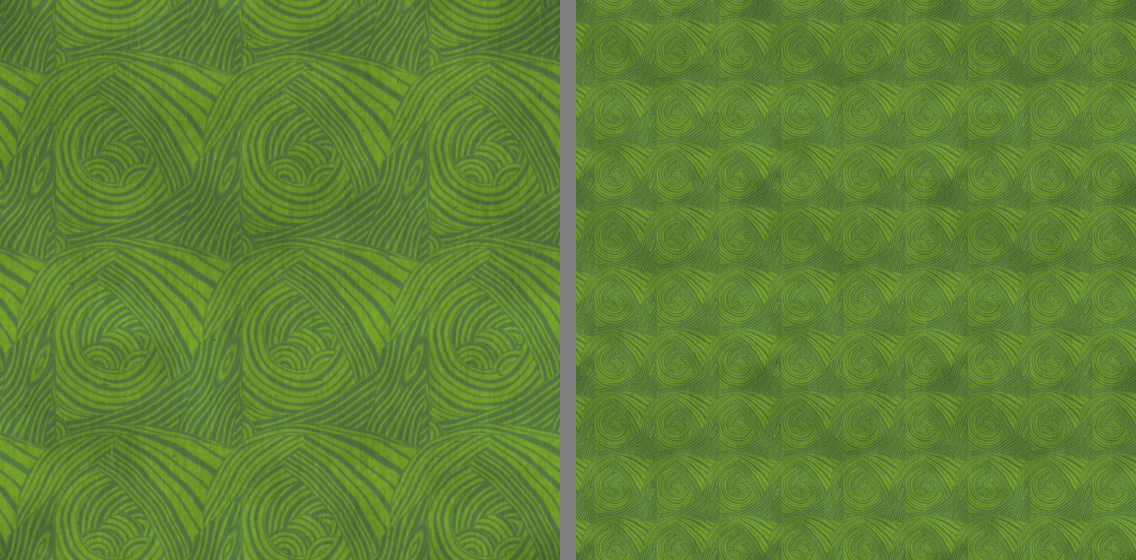
Left: one tile. Right: repeated 3 by 3.
Write a WebGL 2 fragment shader that draws this pattern.

```glsl
#version 300 es
precision highp float;
// Three by three overlapping balls of wound strands, printed in two greens on worn cloth.

uniform vec2 u_resolution;
out vec4 fragColor;

float soft; // edge softness in ball units

float hash(vec2 p) {
  vec3 q = fract(vec3(p.xyx) * 0.1031);
  q += dot(q, q.yzx + 33.33);
  return fract((q.x + q.y) * q.z);
}

// Value noise that wraps after a whole number of cells
float noise(vec2 uv, vec2 cells) {
  vec2 p = uv * cells, i = floor(p), f = fract(p);
  f = f * f * (3.0 - 2.0 * f);
  vec2 a = mod(i, cells), b = mod(i + 1.0, cells);
  return mix(mix(hash(a), hash(vec2(b.x, a.y)), f.x),
             mix(hash(vec2(a.x, b.y)), hash(b), f.x), f.y);
}

// Dark gaps between strands, swelling and thinning along their length
float gaps(vec2 p, float dist, float spacing, float weight) {
  dist += 0.01 * sin(6.0 * p.x + 4.0 * p.y) + 0.007 * sin(9.0 * p.y - 5.0 * p.x);
  float k = dist / spacing, id = floor(k + 0.5);
  float halfWidth = max(weight + 0.11 * sin(2.1 * p.x + 2.6 * p.y + id * 2.4), 0.05);
  return 1.0 - smoothstep(-soft, soft, abs(k - id) * spacing - min(halfWidth * spacing, 0.036));
}

// Paints one outlined patch of strands over what lies below
void patchOver(inout float ink, vec2 p, float shape, float dist, float spacing, float weight) {
  float edge = 1.0 - smoothstep(0.011 - soft, 0.011 + soft, abs(shape));
  float strands = max(edge, gaps(p, dist, spacing, weight));
  ink = mix(ink, strands, 1.0 - smoothstep(-soft, soft, shape));
}

void ball(inout float ink, vec2 p) {
  float r = length(p);
  float outline = p.x < 0.0 ? r - 1.31 : p.y - 1.31 + 0.12 * p.x * p.x;

  // Fine diagonal strands on the upper left
  float diagonal = length(p - vec2(0.75, -0.65)) + 0.02 * sin(5.0 * p.y);
  patchOver(ink, p, r - 1.31, diagonal, 0.076, 0.18);

  // Spiral ring drawn up towards the crown, opening into the bowl below
  float bowl = min(r - 0.8, max(-0.78 - p.x, p.y));
  vec2 lean = vec2(p.x - 0.2 * max(p.y, 0.0), p.y * 0.93);
  float spiral = length(lean) + 0.1 * atan(lean.y, -lean.x) / 6.28319;
  patchOver(ink, p, bowl, spiral, 0.1, 0.18);

  // Core: a curved fan and three heaps of arcs
  float core = length(lean) - 0.48;
  patchOver(ink, p, core, length(p - vec2(0.36, -0.16)), 0.09, 0.27);
  vec2 heap = p - vec2(0.12, -0.25);
  patchOver(ink, p, max(core, length(heap) - 0.32), length(heap - vec2(-0.22, -0.2)), 0.095, 0.18);
  heap = p - vec2(-0.2, -0.5);
  patchOver(ink, p, max(core, length(heap) - 0.37), length(heap), 0.082, 0.2);
  heap = p - vec2(0.42, -0.56);
  patchOver(ink, p, max(r - 0.58, length(heap) - 0.33), length(heap), 0.085, 0.2);

  // Tight band running from the crown to the lower right
  float arc = length(p - vec2(-1.55, -1.33));
  float crownCut = 6.0 * (-0.14 + 0.6 * (p.y - 0.77) - p.x + 0.05 * sin(14.0 * p.y));
  float band = max(max(2.42 - arc, crownCut), length(p - vec2(0.4, 0.2)) - 1.1);
  patchOver(ink, p, band, arc - 2.42, 0.07, 0.28);

  // Wide strands fanning out to the right, under thin crown strands
  float spread = 0.06 + 0.078 * length(p - vec2(-0.15, 1.2));
  patchOver(ink, p, max(max(2.78 - arc, crownCut), outline), arc - 2.78, spread, 0.2);
  float crown = max(outline, -0.17 + 0.08 * abs(p.x) - outline);
  patchOver(ink, p, max(crown, -0.75 - p.x), outline + 0.1 * p.x, 0.072, 0.22);

  // Long dark sweeps rising to the right beneath
  float sweep = length(p - vec2(-0.9, 1.7));
  float sweepShape = max(max(2.93 - sweep, -0.78 - p.x), p.y);
  patchOver(ink, p, sweepShape, sweep - 2.93 + 0.03 * p.x, 0.098, 0.37);

  // Small nest of arcs in the lower left corner
  heap = p - vec2(-0.84, -1.42);
  patchOver(ink, p, max(length(heap) - 0.27, -0.78 - p.x), length(heap), 0.075, 0.2);

  // Leaning wisps left of the bowl, with one long loop
  float wisps = max(p.x + 0.78 + 0.06 * p.y * p.y, -1.33 + 0.25 * p.y + 0.04 * sin(5.0 * p.y) - p.x);
  wisps = max(wisps, 0.74 * (p.y - 0.33 - 0.9 * (p.x + 0.8)));
  float wave = p.x - 0.46 * p.y + 0.06 * sin(4.5 * p.y + 1.0) + 0.03 * sin(9.0 * p.x + 3.0 * p.y);
  patchOver(ink, p, wisps, wave, 0.1, 0.34);
  vec2 loopPos = p - vec2(-0.97, -0.4);
  float loopDist = length(vec2(loopPos.x - 0.42 * loopPos.y, 0.33 * loopPos.y));
  patchOver(ink, p, max(wisps, loopDist - 0.13), loopDist + 0.035, 0.07, 0.24);
}

void main() {
  vec2 uv = gl_FragCoord.xy / u_resolution;
  soft = 0.009 + 6.0 / min(u_resolution.x, u_resolution.y);

  // Each ball overlaps those above it and to its left
  vec2 p = (fract(uv * 3.0 - vec2(0.6, 0.22) + 0.5) - 0.5) * 2.56;
  float ink = 0.0;
  for (int j = 1; j >= -1; j--)
    for (int i = -1; i <= 1; i++)
      ball(ink, p - 2.56 * vec2(i, j));

  // Two-tone print, rubbed a little thin
  float grain = noise(uv, vec2(230.0, 170.0));
  float threads = noise(uv, vec2(256.0, 24.0));
  float blotch = noise(uv, vec2(5.0)) * 0.5 + noise(uv, vec2(14.0)) * 0.5;
  ink *= 0.86 + 0.14 * grain;
  vec3 color = mix(vec3(0.417, 0.573, 0.146), vec3(0.295, 0.415, 0.257), ink);
  color *= 1.0 + 0.1 * (grain - 0.5) + 0.08 * (threads - 0.5) + 0.25 * (blotch - 0.5);

  // Dark specks and pale upright slubs
  float speck = smoothstep(0.93, 0.99, noise(uv + 0.37, vec2(110.0)));
  float slub = smoothstep(0.91, 0.99, noise(uv + 0.61, vec2(190.0, 32.0)));
  color = mix(color, vec3(0.2, 0.3, 0.16), 0.4 * speck);
  color = mix(color, vec3(0.5, 0.63, 0.32), 0.3 * slub);
  fragColor = vec4(color, 1.0);
}
```
